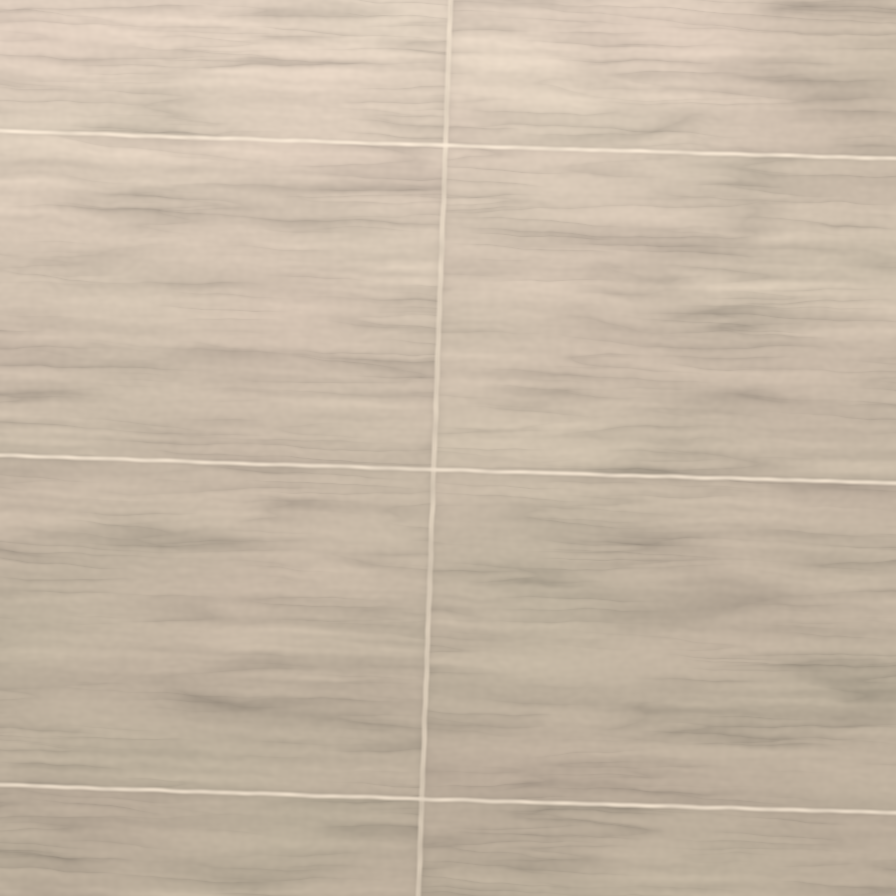
Write a Shadertoy shader that draws this texture.

```glsl
// Wall of large beige stone tiles with horizontal veins, pale grout and warm light from above.

const vec2 TILE = vec2(0.600, 0.365);         // tile size
const vec2 JOINT = vec2(0.467, 0.492);        // where a pair of joints meets the axes
const vec2 LEAN = vec2(0.036, 0.035);         // tilt of the upright and level joints
const float BOW = 0.004;                      // bend of the level joints
const float TAPER = 0.022;                    // rows shrink slightly upwards
const vec2 GROUT_HALF = vec2(0.0031, 0.0024); // half widths of the joints
const float GROUT_WOBBLE = 0.0012;
const float BAND_DEPTH = 0.050;
const float STREAK_DEPTH = 0.080;
const float CREASE_DEPTH = 0.105;
const float GRAIN_DEPTH = 0.018;
const float TILE_VARIATION = 0.012;
const vec3 STONE_DIM = vec3(0.722, 0.670, 0.598);
const vec3 STONE_LIT = vec3(0.925, 0.858, 0.792);
const vec3 GROUT_DIM = vec3(0.840, 0.785, 0.710);
const vec3 GROUT_LIT = vec3(0.980, 0.920, 0.845);
const vec3 ROSE_TINT = vec3(0.008, -0.004, 0.004);

vec2 hash2(vec2 p) {
    vec3 q = fract(p.xyx * vec3(0.1031, 0.1030, 0.0973));
    q += dot(q, q.yzx + 33.33);
    return fract((q.xx + q.yz) * q.zy);
}

float cornerSlope(vec2 cell, vec2 corner, vec2 f) {
    float angle = 6.28319 * hash2(cell + corner).x;
    return dot(vec2(cos(angle), sin(angle)), f - corner);
}

// Gradient noise, roughly -0.7 to 0.7
float noise(vec2 p) {
    vec2 i = floor(p), f = fract(p);
    vec2 w = f * f * f * (f * (f * 6.0 - 15.0) + 10.0);
    float low = mix(cornerSlope(i, vec2(0, 0), f), cornerSlope(i, vec2(1, 0), f), w.x);
    float high = mix(cornerSlope(i, vec2(0, 1), f), cornerSlope(i, vec2(1, 1), f), w.x);
    return mix(low, high, w.y);
}

// Position in tile units; whole numbers lie on the joints
vec2 tileGrid(vec2 p) {
    vec2 d = p - JOINT;
    d.x -= LEAN.x * p.y;
    d.y += LEAN.y * p.x - BOW * p.x * p.x;
    d.y *= 1.0 + TAPER * d.y;
    return d / TILE;
}

// Thin dark lines that fade in and out along their length
float creases(vec2 p) {
    float total = 0.0;
    for (int i = 0; i < 4; i++) {
        float layer = float(i);
        vec2 q = p + 17.3 * layer;
        float n = noise(q * vec2(1.6 + 0.7 * layer, 26.0 + 13.0 * layer));
        float mask = smoothstep(0.0, 0.35, noise(q * vec2(5.0, 19.0) + 7.7));
        float softness = n > 0.0 ? 6.0 : 17.0;
        total += mask * exp(-abs(n) * softness) / (1.0 + 0.25 * layer);
    }
    return total;
}

// Brightness factor of the veined stone
float veins(vec2 p) {
    p.y += 0.005 * noise(p * vec2(6.0, 7.0)) + 0.0035 * noise(p * vec2(19.0, 24.0));
    p.y += 0.0012 * noise(p * vec2(50.0, 40.0));
    float band = noise(p * vec2(1.4, 17.0)) + 0.8 * noise(p * vec2(2.6, 37.0) + 4.1);
    float streak = noise(p * vec2(3.5, 66.0) + 9.2) + 0.6 * noise(p * vec2(9.0, 120.0));
    float patches = 0.25 + 0.75 * smoothstep(-0.25, 0.4, noise(p * vec2(3.0, 9.0) + 21.0));
    float grain = noise(p * vec2(45.0, 170.0)) + noise(p * vec2(110.0, 130.0) + 5.3);
    return 1.0 + BAND_DEPTH * band + STREAK_DEPTH * patches * streak
        + GRAIN_DEPTH * grain - CREASE_DEPTH * creases(p);
}

// Lamp light: strong at the top, lost in the upper right corner
float lampLight(vec2 p) {
    float light = 0.06 + 0.86 * pow(clamp(p.y, 0.0, 1.0), 1.6);
    light -= 0.50 * smoothstep(0.72, 1.08, p.x) * smoothstep(0.60, 1.05, p.y);
    return light - 0.14 * smoothstep(0.4, 1.0, p.x) * p.y;
}

void mainImage(out vec4 fragColor, in vec2 fragCoord) {
    vec2 p = fragCoord / iResolution.y;
    float pixel = 1.0 / iResolution.y;
    float light = lampLight(p);

    // Stone, with its own vein pattern and tone on each tile
    vec2 grid = tileGrid(p);
    vec2 id = floor(grid);
    vec2 seed = hash2(id + 40.0);
    vec2 veinPos = grid * TILE + seed * 50.0;
    float tone = veins(veinPos) + TILE_VARIATION * (seed.x - 0.5);
    vec3 color = mix(STONE_DIM, STONE_LIT, light) * tone;
    color += ROSE_TINT * noise(veinPos * vec2(4.0, 9.0) + 3.0);

    // Distance to the joints, in canvas units
    vec2 wobble = GROUT_WOBBLE * vec2(noise(p.yx * 38.0), noise(p * 30.0 + 5.0));
    vec2 offset = (grid - round(grid)) * TILE + wobble;
    vec2 dist = abs(offset) - GROUT_HALF;

    // Faint shade at the tile edges
    vec2 edge = exp(-max(dist, 0.0) / 0.0035);
    color *= 1.0 - 0.045 * max(edge.x, edge.y);

    // Grout, brighter along the level joints
    vec2 cover = 1.0 - smoothstep(-0.0012 - pixel, 0.0006 + pixel, dist);
    float wear = 1.0 + 0.08 * noise(p * 45.0);
    vec3 upright = mix(GROUT_DIM, GROUT_LIT, 0.7 * light) * wear;
    vec3 level = mix(GROUT_DIM, GROUT_LIT, 0.45 + 0.55 * light) * wear;
    color = mix(color, upright, 0.85 * cover.x);
    color = mix(color, level, 0.95 * cover.y);

    fragColor = vec4(clamp(color, 0.0, 1.0), 1.0);
}
```
